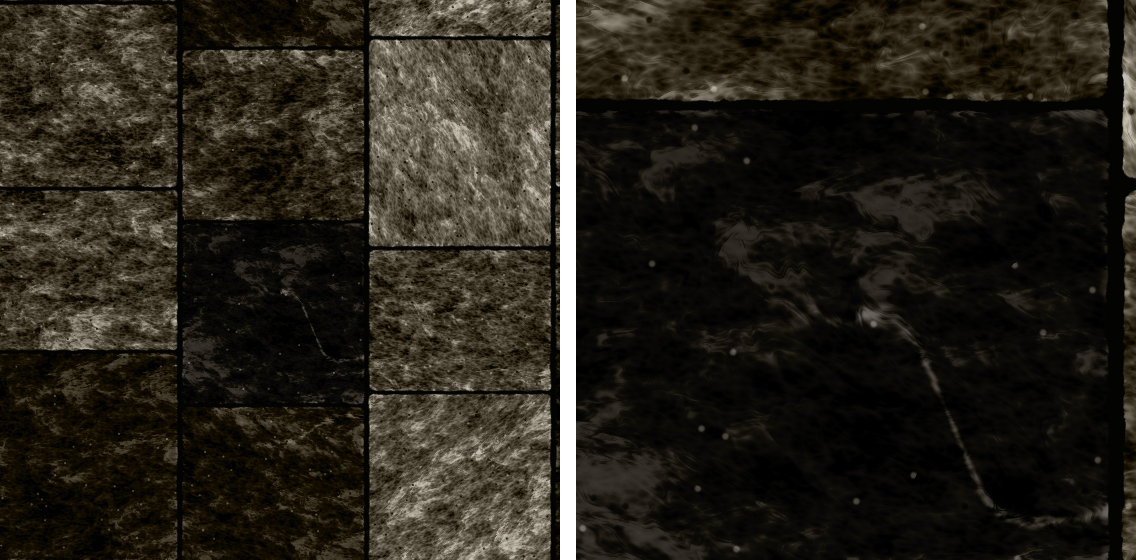
Left: the whole. Right: its middle third, enlarged.
Give the GLSL for this texture, as a Shadertoy shader.

```glsl
#define COLUMNS 3.0
#define COLUMN_SHIFT 0.012
#define JOINT_WIDTH vec2(0.0095, 0.0068)
#define CORNER_RADIUS 0.007
#define EDGE_ROUGHNESS 0.0016
#define CONTRAST 1.25
#define VEIN_WIDTH 0.006
#define JOINT_COLOR vec3(0.012, 0.010, 0.006)
#define WARM_TINT vec3(0.0, 0.03, 0.09)

// One matrix column per slab column, rows counted upward
const mat3 JOINT_HEIGHT = mat3(0.372, 0.663, 0.995,
                               0.276, 0.604, 0.914,
                               0.299, 0.557, 0.932);
const mat3 SLAB_TONE = mat3(0.075, 0.25, 0.23,
                            0.075, 0.035, 0.18,
                            0.33, 0.26, 0.40);
const mat3 GRAIN_ANGLE = mat3(0.0, 0.1, 0.05,
                              0.3, 0.2, 0.0,
                              -0.45, 0.2, 1.1);
const mat3 VEIN_RISE = mat3(0.0, 0.0, 0.0,
                            0.05, -0.11, 0.0,
                            -0.04, 0.0, 0.0);

vec2 hash2(vec2 p) {
    vec3 a = fract(p.xyx * vec3(0.1031, 0.1030, 0.0973));
    a += dot(a, a.yzx + 33.33);
    return fract((a.xx + a.yz) * a.zy);
}

// Cellular noise: distance to the nearest point and its random value
vec2 cells(vec2 p) {
    vec2 base = floor(p);
    vec2 nearest = vec2(9.0, 0.0);
    for (int y = -1; y <= 1; y++)
    for (int x = -1; x <= 1; x++) {
        vec2 cell = base + vec2(x, y);
        vec2 rnd = hash2(cell);
        float d = length(cell + rnd - p);
        if (d < nearest.x) nearest = vec2(d, fract(rnd.x * 17.0 + rnd.y * 31.0));
    }
    return nearest;
}

// Layered, bent sines, roughly -1 to 1
float clouds(vec2 p) {
    float sum = 0.0, weight = 0.5;
    for (int i = 0; i < 6; i++) {
        p = mat2(0.8, 0.6, -0.6, 0.8) * p * 1.75 + sum * 1.4 + 2.3;
        vec2 bent = p + 1.3 * sin(p.yx * 0.73 + 1.7);
        sum += weight * sin(bent.x) * sin(bent.y);
        weight *= 0.74;
    }
    return sum;
}

float roundedBox(vec2 p, vec2 halfSize, float radius) {
    vec2 q = abs(p) - halfSize + radius;
    return length(max(q, 0.0)) + min(max(q.x, q.y), 0.0) - radius;
}

void mainImage(out vec4 fragColor, in vec2 fragCoord) {
    vec2 uv = fragCoord / iResolution.xy;
    float pixel = 1.0 / min(iResolution.x, iResolution.y);

    // Find the slab, wrapping around the canvas
    float x = (uv.x + COLUMN_SHIFT) * COLUMNS;
    int column = int(mod(floor(x), COLUMNS));
    vec3 joints = JOINT_HEIGHT[column];
    float y = uv.y > joints.z ? uv.y - 1.0 : uv.y;
    int row = int(step(joints.x, y) + step(joints.y, y));
    float bottom = row == 0 ? joints.z - 1.0 : joints[row - 1];
    float top = joints[row];
    vec2 size = vec2(1.0 / COLUMNS, top - bottom);
    vec2 p = vec2((fract(x) - 0.5) / COLUMNS, y - 0.5 * (top + bottom));
    vec2 seed = hash2(vec2(column, row) + 3.0) * 40.0;
    float tone = SLAB_TONE[column][row];

    // Stone grain, stretched along the bedding of each slab
    float angle = GRAIN_ANGLE[column][row];
    float c = cos(angle), s = sin(angle);
    vec2 bed = mat2(c, s, -s, c) * p * vec2(0.55, 1.0);
    float broad = clouds(bed * 11.0 + seed);
    float fine = clouds(bed * 48.0 + seed.yx + broad);
    float grain = cells(bed * 240.0 + seed).x + cells(bed * 95.0 + seed.yx).x - 0.9;
    float contrast = CONTRAST * (1.1 - 1.6 * tone);
    float mottling = 0.6 * broad + 0.8 * fine + 0.9 * grain;
    float light = tone * max(0.05, 1.0 + contrast * mottling);

    // Pale deposits and a gentle slope of brightness
    light += 0.11 * smoothstep(0.25, 0.85, broad * 0.7 + fine * 0.7 + grain * 0.3);
    light *= 1.0 + 0.6 * (seed.x / 40.0 - 0.5) * p.y / size.y;

    // Mineral vein
    float rise = VEIN_RISE[column][row];
    float path = 0.086 + 0.48 * rise + rise * smoothstep(0.03, 0.11, p.x) + 0.015 * broad;
    float vein = 1.0 - smoothstep(0.0, VEIN_WIDTH * (1.0 + 0.6 * fine), abs(p.y - path));
    vein *= smoothstep(-0.06, 0.02, p.x) * smoothstep(0.0, 0.04, abs(rise));
    light += 0.24 * vein * clamp(0.65 + fine + 0.5 * grain, 0.0, 1.0);

    // Pits and bright flecks
    vec2 speck = cells(p * 70.0 + seed);
    float dot1 = 1.0 - smoothstep(0.06, 0.2, speck.x);
    light *= 1.0 - 0.7 * dot1 * step(0.9, speck.y);
    light += 0.25 * dot1 * step(speck.y, 0.04);

    // Rough slab outline with a worn rim
    float edge = roundedBox(p, 0.5 * (size - JOINT_WIDTH), CORNER_RADIUS);
    edge += EDGE_ROUGHNESS * clouds(p * 45.0 + seed);
    float rim = smoothstep(-0.006, -0.001, edge);
    light += 0.09 * rim * smoothstep(0.0, 0.5, fine + grain);

    // Warm tint, weaker on the blackest stone
    float warmth = smoothstep(0.0, 0.1, light) * mix(0.45, 1.0, smoothstep(0.03, 0.07, tone));
    vec3 stone = clamp(vec3(light) - WARM_TINT * warmth, 0.0, 0.75);
    vec3 color = mix(stone, JOINT_COLOR, smoothstep(-pixel, pixel, edge));
    fragColor = vec4(color, 1.0);
}
```
